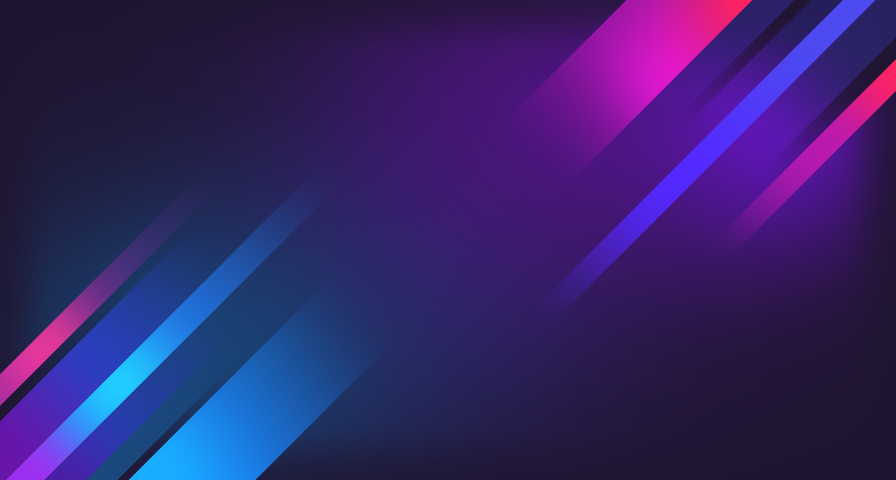
This background is drawn by a Shadertoy shader. Its source:

```glsl
// Diagonal neon ribbons over a dark backdrop with soft blue and violet glows.

// Palette
const vec3 NIGHT   = vec3(0.122, 0.082, 0.190);
const vec3 INDIGO  = vec3(0.190, 0.125, 0.410);
const vec3 PLUM    = vec3(0.320, 0.075, 0.520);
const vec3 VIOLET  = vec3(0.400, 0.085, 0.770);
const vec3 TEAL    = vec3(0.095, 0.270, 0.470);
const vec3 ROYAL   = vec3(0.170, 0.250, 0.800);
const vec3 AZURE   = vec3(0.100, 0.520, 1.000);
const vec3 CYAN    = vec3(0.130, 0.800, 1.000);
const vec3 ELECTRIC = vec3(0.330, 0.160, 1.000);
const vec3 PURPLE  = vec3(0.620, 0.180, 0.940);
const vec3 MAGENTA = vec3(0.880, 0.090, 0.840);
const vec3 ROSE    = vec3(0.930, 0.220, 0.620);
const vec3 SCARLET = vec3(1.000, 0.140, 0.380);

// Layout, in units of the canvas height
const float FRAME_SOFTNESS = 0.12;
const float EDGE_PIXELS = 1.0;

// Elliptical falloff, 1 at the centre
float glow(vec2 p, vec2 centre, vec2 radius) {
    vec2 d = (p - centre) / radius;
    return exp(-dot(d, d));
}

// q.x runs across the ribbons, q.y along them.
// fade.x is the vanishing end, fade.y the opaque end.
float ribbon(vec2 q, vec2 edges, vec2 fade) {
    float w = EDGE_PIXELS / iResolution.y;
    float body = smoothstep(-w, w, q.x - edges.x) * smoothstep(-w, w, edges.y - q.x);
    float t = clamp((q.y - fade.x) / (fade.y - fade.x), 0.0, 1.0);
    return body * t * t * (3.0 - 2.0 * t);
}

// Colour ramp along the ribbon direction
vec3 ramp(float along, float start, float end, vec3 from, vec3 to) {
    return mix(from, to, smoothstep(start, end, along));
}

vec3 backdrop(vec2 p, float width) {
    vec3 col = NIGHT;
    col = mix(col, INDIGO, 0.85 * glow(p, vec2(0.95, 0.50), vec2(0.42, 0.40)));
    col = mix(col, TEAL, 0.95 * glow(p, vec2(0.42, 0.27), vec2(0.46, 0.33)));
    col = mix(col, PLUM, 0.85 * glow(p, vec2(1.20, 0.77), vec2(0.46, 0.36)));
    col = mix(col, VIOLET, 0.90 * glow(p, vec2(1.61, 0.76), vec2(0.25, 0.27)));

    // Glows sink into the night near the frame
    vec2 inset = min(p, vec2(width, 1.0) - p);
    vec2 open = smoothstep(vec2(-0.01), vec2(FRAME_SOFTNESS), inset);
    return mix(NIGHT, col, mix(0.25, 1.0, open.x) * mix(0.35, 1.0, open.y));
}

void lowerRibbons(inout vec3 col, vec2 p, vec2 q) {
    // Rose ribbon with a hot spot
    vec3 rose = mix(vec3(0.60, 0.16, 0.62), ROSE, glow(p, vec2(0.10, 0.285), vec2(0.13)));
    rose = ramp(q.y, 0.40, 0.85, rose, vec3(0.42, 0.18, 0.60));
    col = mix(col, rose, ribbon(q, vec2(-0.220, -0.154), vec2(1.13, 0.25)));

    // Shadow gap and blue sheet
    col = mix(col, NIGHT, 0.75 * ribbon(q, vec2(-0.154, -0.122), vec2(0.75, 0.15)));
    vec3 sheet = ramp(q.y, 0.05, 0.50, vec3(0.43, 0.08, 0.70), ROYAL);
    col = mix(col, sheet, 0.92 * ribbon(q, vec2(-0.122, 0.012), vec2(0.98, 0.35)));

    // Cyan ribbon, violet at its foot
    vec3 beam = ramp(q.y, 0.08, 0.40, PURPLE, vec3(0.14, 0.48, 0.98));
    beam = mix(beam, CYAN, glow(p, vec2(0.25, 0.20), vec2(0.13)));
    col = mix(col, beam, ribbon(q, vec2(0.012, 0.093), vec2(1.37, 0.45)));

    // Dim companions
    vec3 dim = ramp(q.y, 0.10, 0.40, vec3(0.32, 0.12, 0.72), ROYAL);
    col = mix(col, dim, 0.85 * ribbon(q, vec2(0.093, 0.180), vec2(0.85, 0.20)));
    col = mix(col, vec3(0.10, 0.36, 0.60), 0.7 * ribbon(q, vec2(0.180, 0.245), vec2(0.80, 0.20)));
    col = mix(col, NIGHT, 0.6 * ribbon(q, vec2(0.245, 0.268), vec2(0.75, 0.25)));

    // Broad azure panel
    vec3 panel = mix(AZURE, vec3(0.10, 0.68, 1.00), glow(p, vec2(0.32, 0.02), vec2(0.16)));
    col = mix(col, panel, ribbon(q, vec2(0.268, 0.532), vec2(1.14, 0.38)));
}

void upperRibbons(inout vec3 col, vec2 p, vec2 q) {
    // Broad magenta panel with a scarlet corner
    vec3 panel = mix(vec3(0.50, 0.08, 0.58), MAGENTA, glow(p, vec2(1.42, 0.83), vec2(0.17, 0.20)));
    panel = mix(panel, SCARLET, glow(p, vec2(1.57, 1.00), vec2(0.15)));
    col = mix(col, panel, ribbon(q, vec2(0.305, 0.568), vec2(1.74, 2.20)));

    // Indigo sheets split by shadow gaps
    col = mix(col, vec3(0.17, 0.13, 0.42), 0.9 * ribbon(q, vec2(0.568, 0.655), vec2(2.15, 2.55)));
    col = mix(col, NIGHT, 0.9 * ribbon(q, vec2(0.655, 0.690), vec2(2.10, 2.60)));
    col = mix(col, vec3(0.14, 0.12, 0.36), 0.9 * ribbon(q, vec2(0.690, 0.756), vec2(2.25, 2.65)));
    col = mix(col, vec3(0.16, 0.14, 0.40), 0.9 * ribbon(q, vec2(0.824, 0.945), vec2(2.25, 2.70)));
    col = mix(col, NIGHT, 0.9 * ribbon(q, vec2(0.945, 0.990), vec2(2.20, 2.65)));

    // Electric ribbon
    vec3 beam = ramp(q.y, 2.05, 2.65, ELECTRIC, vec3(0.30, 0.29, 0.94));
    col = mix(col, beam, ribbon(q, vec2(0.756, 0.824), vec2(1.42, 2.05)));

    // Scarlet-tipped ribbon
    vec3 tip = ramp(q.y, 2.42, 2.74, vec3(0.73, 0.10, 0.68), SCARLET);
    col = mix(col, tip, ribbon(q, vec2(0.990, 1.056), vec2(1.95, 2.42)));
}

void mainImage(out vec4 fragColor, in vec2 fragCoord) {
    vec2 p = fragCoord / iResolution.y;
    vec2 q = vec2(p.x - p.y, p.x + p.y);
    vec3 col = backdrop(p, iResolution.x / iResolution.y);
    lowerRibbons(col, p, q);
    upperRibbons(col, p, q);
    fragColor = vec4(col, 1.0);
}
```
